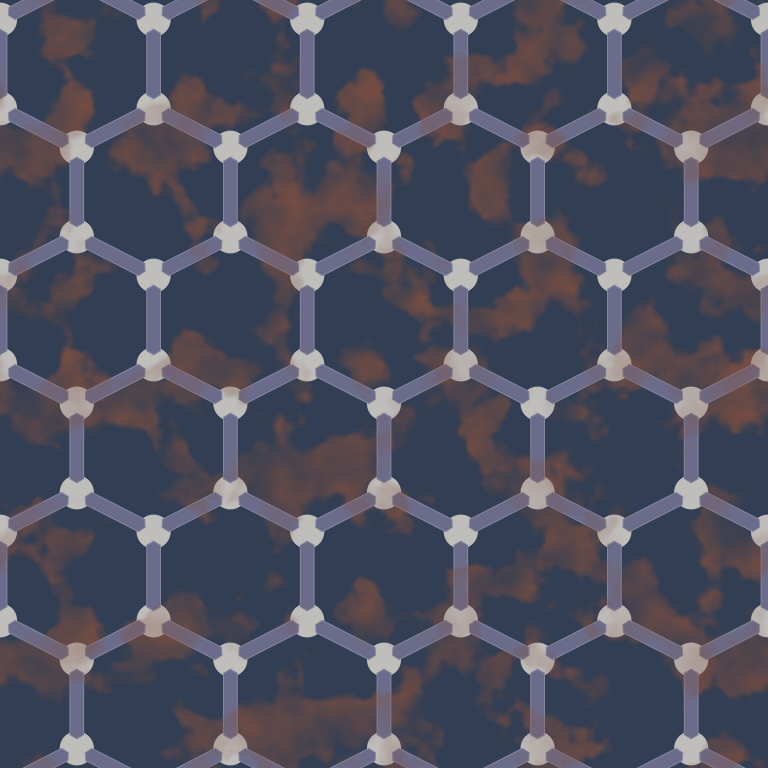
A Shadertoy shader for this pattern:

```glsl
const float COLUMNS = 5.0;
const float ROWS = 3.0;
const float NODE_RADIUS = 0.111;
const float STRUT_HALF_WIDTH = 0.048;
const float STRUT_GAP = 0.058;
const float RIM_WIDTH = 0.006;
const float HALF_SIDE = 0.2887;

const vec3 PANEL = vec3(0.195, 0.243, 0.325);
const vec3 RUST = vec3(0.50, 0.31, 0.25);
const vec3 STEEL = vec3(0.42, 0.425, 0.545);
const vec3 STEEL_RIM = vec3(0.54, 0.54, 0.63);
const vec3 JOINT = vec3(0.75, 0.745, 0.735);

vec2 gradientAt(vec2 cell, vec2 period, float seed) {
    cell = mod(cell, period);
    float h = fract(sin(dot(cell, vec2(127.1, 311.7)) + seed * 74.7) * 43758.5);
    float angle = 6.28319 * h;
    return vec2(cos(angle), sin(angle));
}

// Gradient noise that wraps after a whole number of cells
float gradientNoise(vec2 p, vec2 period, float seed) {
    vec2 i = floor(p);
    vec2 f = p - i;
    vec2 u = f * f * f * (f * (f * 6.0 - 15.0) + 10.0);
    vec2 e = vec2(1.0, 0.0);
    float a = dot(gradientAt(i, period, seed), f);
    float b = dot(gradientAt(i + e.xy, period, seed), f - e.xy);
    float c = dot(gradientAt(i + e.yx, period, seed), f - e.yx);
    float d = dot(gradientAt(i + e.xx, period, seed), f - e.xx);
    return mix(mix(a, b, u.x), mix(c, d, u.x), u.y);
}

float fbm(vec2 uv, float frequency, vec2 repeats, float seed) {
    float sum = 0.0;
    float amplitude = 1.0;
    for (int octave = 0; octave < 4; octave++) {
        vec2 period = frequency / repeats;
        sum += amplitude * gradientNoise(uv * frequency, period, seed + float(octave));
        frequency *= 2.0;
        amplitude *= 0.5;
    }
    return sum;
}

// Ragged patches, similar in every row but not identical
float rustAmount(vec2 uv) {
    float shared = fbm(uv, 9.0, vec2(1.0, ROWS), 3.0);
    float local = fbm(uv, 12.0, vec2(1.0), 11.0);
    float patches = smoothstep(-0.02, 0.24, 0.85 * shared + 0.45 * local);
    float density = 0.5 + 0.55 * fbm(uv, 14.0, vec2(1.0), 23.0);
    return patches * clamp(density, 0.15, 0.85);
}

// Bar leaving a joint along a direction, with a pointed end
float strutDistance(vec2 fromNode, vec2 direction, float halfWidth, float gap) {
    float along = dot(fromNode, direction);
    float across = abs(fromNode.x * direction.y - fromNode.y * direction.x);
    float tip = 0.866 * (gap + 0.577 * across - along);
    return max(across - halfWidth, tip);
}

// Fold the honeycomb onto one joint: x = joint, y = struts
vec2 latticeDistances(vec2 uv) {
    vec2 cellSize = vec2(1.0, COLUMNS / ROWS);
    vec2 p = uv * vec2(COLUMNS, ROWS) - vec2(0.0, 0.75);
    p = abs(fract(p + 0.5) - 0.5) * cellSize;
    vec2 node = vec2(0.0, HALF_SIDE);
    vec2 middle = 0.25 * cellSize;
    vec2 diagonal = normalize(middle - node);
    if (dot(p - middle, diagonal) > 0.0) p = 2.0 * middle - p;
    vec2 r = p - node;
    float upright = strutDistance(r, vec2(0.0, -1.0), STRUT_HALF_WIDTH, STRUT_GAP);
    float slanted = strutDistance(r, diagonal, STRUT_HALF_WIDTH, STRUT_GAP);
    return vec2(length(r) - NODE_RADIUS, min(upright, slanted));
}

float coverage(float dist, float pixel) {
    return clamp(0.5 - dist / pixel, 0.0, 1.0);
}

void mainImage(out vec4 fragColor, in vec2 fragCoord) {
    vec2 uv = fragCoord / iResolution.xy;
    float pixel = COLUMNS / min(iResolution.x, iResolution.y);
    vec2 dist = latticeDistances(uv);
    float rust = rustAmount(uv);

    // Panel, joints, then struts on top
    vec3 color = mix(PANEL, RUST, rust);
    vec3 joint = mix(JOINT, RUST, 0.45 * rust);
    vec3 steel = mix(STEEL_RIM, STEEL, coverage(dist.y + RIM_WIDTH, pixel));
    steel = mix(steel, RUST, 0.5 * rust);
    color = mix(color, joint, coverage(dist.x, pixel));
    color = mix(color, steel, coverage(dist.y, pixel));

    fragColor = vec4(color, 1.0);
}
```
